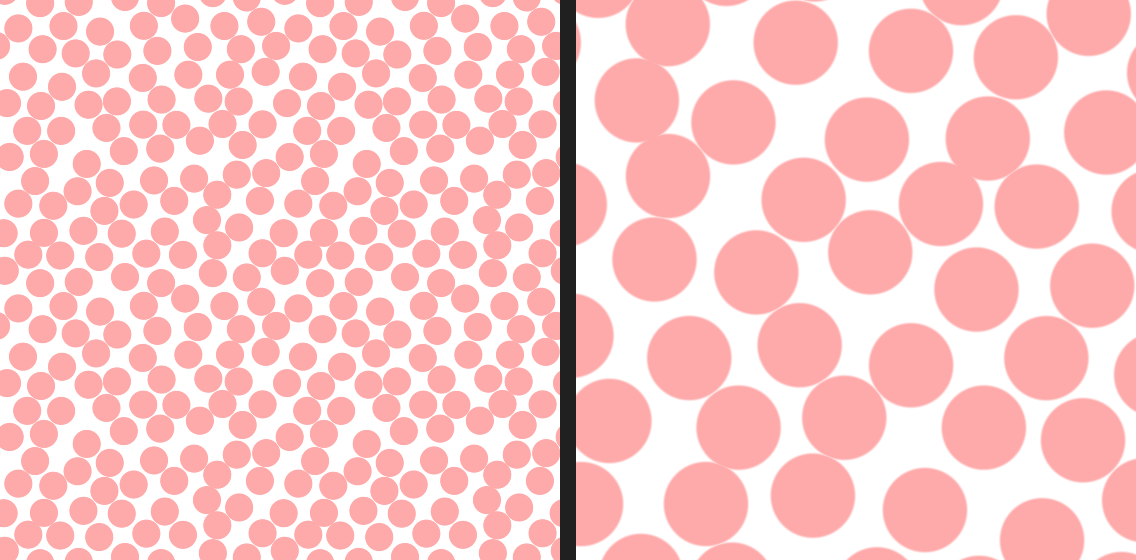
Left, the full canvas; right, a detail of the centre.
Reproduce this pattern procedurally as a three.js fragment shader.

```glsl
varying vec2 vUv;

const vec3 DISC_COLOR = vec3(1.0, 0.667, 0.667);
const vec3 GROUND_COLOR = vec3(1.0);
const float TILE = 0.5;              // repeat length of the scatter
const vec2 GRID = vec2(7.0, 11.0);   // discs across and up one tile
const float ROW_DRIFT = 5.0;         // columns of skew over one tile height
const float RADIUS = 0.0251;
const float MIN_GAP = 0.0508;        // wanted distance between centres
const float JITTER = 0.030;          // full width of the random offset
const float WARP = 0.009;            // strength of the slow bending
const float PUSH = 0.54;             // share of an overlap each disc gives way
const float EDGE = 0.001;            // half width of the soft rim
const float TAU = 6.2831853;

vec2 hash2(vec2 id) {
  vec3 h = fract((id.xyx + 17.0) * vec3(0.1031, 0.1030, 0.0973));
  h += dot(h, h.yzx + 33.33);
  return fract((h.xx + h.yz) * h.zy);
}

// Jittered centre of a cell on the skewed, tile-periodic lattice
vec2 scatterPoint(vec2 cell) {
  float tileRow = floor((cell.y + 0.5) / GRID.y);
  vec2 id = vec2(cell.x + ROW_DRIFT * tileRow, cell.y - GRID.y * tileRow);
  id.x -= GRID.x * floor((id.x + 0.5) / GRID.x);
  vec2 turn = vec2(cell.x + cell.y * ROW_DRIFT / GRID.y, cell.y) / GRID;
  vec2 bend = sin(TAU * turn.yx + vec2(0.8, 2.9))
            + 0.4 * sin(TAU * (turn.x + turn.y) + vec2(4.0, 1.0));
  return turn * TILE + WARP * bend + JITTER * (hash2(id) - 0.5);
}

// Step that moves a centre away from one that is too close
vec2 pushAway(vec2 p, vec2 other) {
  vec2 d = p - other;
  float len = length(d);
  return d / max(len, 0.0001) * max(MIN_GAP - len, 0.0) * PUSH;
}

void main() {
  vec2 q = vUv / TILE * GRID;
  q.x -= q.y * ROW_DRIFT / GRID.y;
  vec2 base = floor(q + 0.5);

  // First relaxation over 7 x 7 cells
  vec2 wide[49];
  for (int j = 0; j < 7; j++) {
    for (int i = 0; i < 7; i++) {
      vec2 cell = base + vec2(float(i), float(j)) - 3.0;
      vec2 p = scatterPoint(cell);
      vec2 shift = vec2(0.0);
      for (int n = -1; n <= 1; n++) {
        for (int m = -1; m <= 1; m++) {
          shift += pushAway(p, scatterPoint(cell + vec2(float(m), float(n))));
        }
      }
      wide[j * 7 + i] = p + shift;
    }
  }

  // Second relaxation over 5 x 5 cells
  vec2 near[25];
  for (int j = 0; j < 5; j++) {
    for (int i = 0; i < 5; i++) {
      vec2 p = wide[(j + 1) * 7 + i + 1];
      vec2 shift = vec2(0.0);
      for (int n = 0; n < 3; n++) {
        for (int m = 0; m < 3; m++) {
          shift += pushAway(p, wide[(j + n) * 7 + i + m]);
        }
      }
      near[j * 5 + i] = p + shift;
    }
  }

  // Last relaxation, then distance to the closest centre
  float closest = 1.0;
  for (int j = 0; j < 3; j++) {
    for (int i = 0; i < 3; i++) {
      vec2 p = near[(j + 1) * 5 + i + 1];
      vec2 shift = vec2(0.0);
      for (int n = 0; n < 3; n++) {
        for (int m = 0; m < 3; m++) {
          shift += pushAway(p, near[(j + n) * 5 + i + m]);
        }
      }
      closest = min(closest, distance(vUv, p + shift));
    }
  }

  float disc = 1.0 - smoothstep(RADIUS - EDGE, RADIUS + EDGE, closest);
  gl_FragColor = vec4(mix(GROUND_COLOR, DISC_COLOR, disc), 1.0);
}
```
